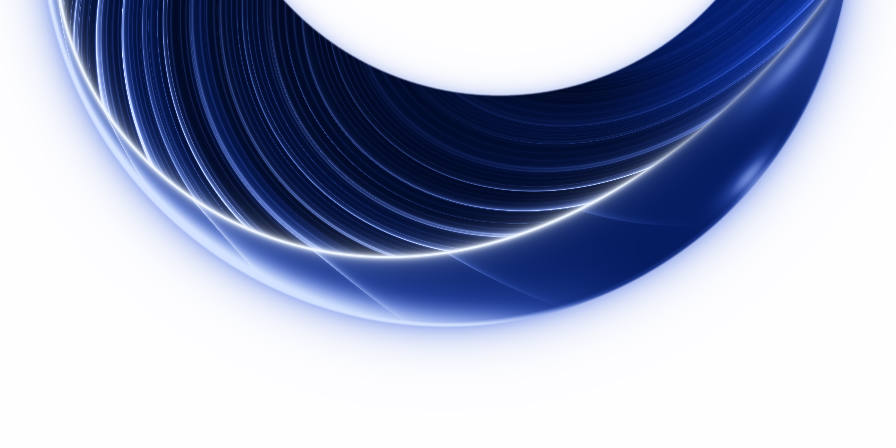
Write a WebGL 2 fragment shader that draws this background.

```glsl
#version 300 es
precision highp float;
// A glossy blue ring cropped by the top edge, on white with a soft blue halo.
// Polar coordinates around the ring split it at a bright ridge: swept strands
// fill the inner side, and a smooth creased band forms the outer side.
uniform vec2 u_resolution;
out vec4 fragColor;

const vec3 INK = vec3(0.0, 0.03, 0.13);
const vec3 NAVY = vec3(0.02, 0.11, 0.38);
const vec3 BLUE = vec3(0.22, 0.36, 0.78);
const vec3 PALE = vec3(0.82, 0.88, 1.0);

float hash(float n) {
  return fract(sin(n * 91.73) * 4375.85);
}

float noise(float x) {
  float i = floor(x), f = fract(x);
  return mix(hash(i), hash(i + 1.0), f * f * (3.0 - 2.0 * f));
}

float bell(float x, float width) {
  return exp(-x * x / (width * width));
}

// Sharp on one side of each whole number, feathered on the other.
float feather(float x, float falloff) {
  float f = fract(x);
  return exp(-f * falloff) + exp((f - 1.0) * falloff * 7.0);
}

// Strand number by angle; spacing widens towards the right.
float strandIndex(float a) {
  return 6.9 + 4.9 * a - 0.6 * a * a;
}

vec3 strands(float angle, float s) {
  float u = angle + 1.45 * (1.0 - s);
  float n = strandIndex(u) + 0.12 * sin(u * 9.0);
  float leftSide = smoothstep(0.1, -1.1, angle);
  float nearRidge = s * s * s;

  vec3 col = mix(INK, NAVY, 0.75 * noise(n * 1.7 + 4.0) * (0.35 + 0.65 * s));
  col += NAVY * 0.7 * smoothstep(0.6, 1.3, angle);

  // Broad glowing blades, then fine hairs inside them.
  float blade = feather(n, mix(9.0, 4.0, nearRidge));
  float power = 0.12 + 0.75 * nearRidge + 0.3 * leftSide * s;
  power *= 0.65 + 0.5 * hash(floor(n + 0.12));
  power *= 1.0 - 0.35 * smoothstep(0.4, 1.1, angle);
  float light = blade * power;
  float hair = pow(0.5 + 0.5 * sin(n * 27.0 + 4.0 * noise(n * 3.0)), 5.0);
  light += hair * (0.05 + 0.3 * blade * s + 0.14 * leftSide);
  float thread = feather(n * 2.3 + 0.4, 26.0) * noise(n * 2.0 + 9.0);
  light += thread * (0.22 + 0.35 * leftSide) * smoothstep(0.0, 0.4, s);

  col += BLUE * light * 0.9;
  return mix(col, PALE, clamp(light * light * 0.9, 0.0, 1.0));
}

vec3 outerBand(float angle, float b) {
  float v = angle - 0.3 * b;
  float leftSide = smoothstep(0.55, -0.9, angle);
  float light = leftSide * (0.35 + 0.65 * b * b);
  light += 0.5 * b * b * b * smoothstep(0.55, 0.0, angle);

  // Creases continue the strands across the band.
  float n = (strandIndex(v) - 2.9) * 0.5;
  float fade = (1.0 - b) * smoothstep(0.85, 0.4, angle);
  light += (0.4 * feather(n, 28.0) + 0.18 * feather(n, 5.0) * leftSide) * fade;

  // Reflections on the right flank.
  light += 0.55 * bell(angle - 0.87, 0.09) * bell(b - 0.88, 0.13);
  light += 0.4 * bell(v - 1.08, 0.16) * bell(b - 0.3, 0.25);
  light += 0.25 * smoothstep(0.9, 1.4, angle) * (0.4 + b);
  light += 0.25 * smoothstep(0.93, 1.0, b);
  vec3 col = mix(NAVY, BLUE, clamp(light * 1.6, 0.0, 1.0));
  return mix(col, PALE, smoothstep(0.25, 1.0, light));
}

void main() {
  float pixel = 1.0 / u_resolution.y;
  vec2 p = (gl_FragCoord.xy - 0.5 * u_resolution) * pixel + vec2(1.0, 0.5);

  // Ring frame: angle is zero straight down and grows to the right.
  vec2 q = p - vec2(0.995, 1.177);
  float radius = length(q);
  float angle = atan(q.x, -q.y);
  float outer = radius - 0.906;
  float hole = 0.651 - length(p - vec2(1.115, 1.4375));

  // Radius of the hole edge along this ray, and of the ridge.
  vec2 offset = vec2(0.12, 0.2605);
  float along = dot(q / max(radius, 0.001), offset);
  float inner = along + sqrt(along * along + 0.424 - dot(offset, offset));
  float t = clamp(angle, -1.5, 1.5);
  float ridge = 0.741 + t * (-0.112 + t * (0.07 + t * 0.057));
  ridge = min(ridge, 0.897);
  float s = clamp((radius - inner) / (ridge - inner), 0.0, 1.0);
  float b = clamp((radius - ridge) / (0.906 - ridge), 0.0, 1.0);

  float side = smoothstep(-pixel, pixel, radius - ridge);
  vec3 ring = mix(strands(angle, s), outerBand(angle, b), side);
  float d = abs(radius - ridge);
  float glow = 0.9 * exp(-d / 0.006) + 0.3 * exp(-d / 0.025);
  glow *= 1.0 - 0.55 * smoothstep(0.4, 1.0, angle);
  ring = mix(ring, vec3(0.93, 0.96, 1.0), clamp(glow, 0.0, 1.0));

  // White ground with a halo around the ring and a faint one in the hole.
  float halo = 0.62 * exp(-max(outer, 0.0) / 0.033) * step(hole, 0.0);
  float holeHalo = 0.35 * exp(-max(hole, 0.0) / 0.018) * step(0.0, hole);
  vec3 ground = mix(vec3(0.995, 0.995, 1.0), vec3(0.42, 0.54, 0.9), halo + holeHalo);
  float mask = smoothstep(1.5 * pixel, -1.5 * pixel, max(outer, hole));
  fragColor = vec4(mix(ground, ring, mask), 1.0);
}
```
